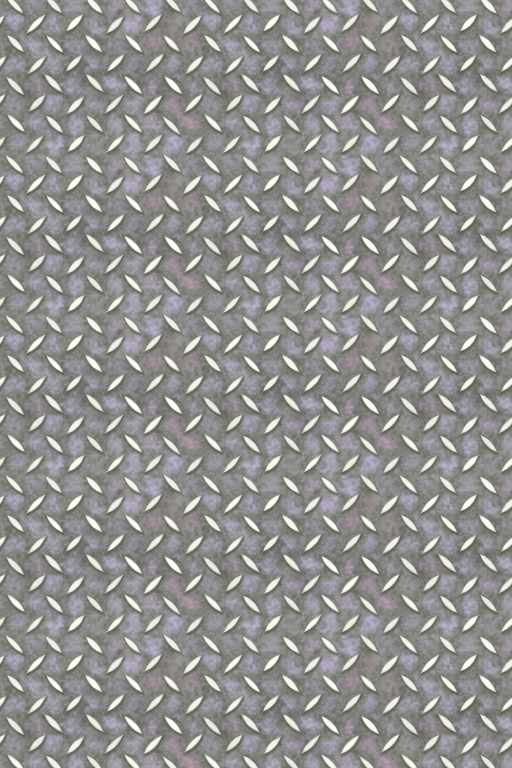
This texture is drawn by a Shadertoy shader. Its source:

```glsl
const vec2 TILE = vec2(5.0, 4.0);      // cells before the wear repeats
const float ROWS = 19.2;               // cells down the canvas
const float CELL_ASPECT = 0.985;       // cell width over height
const vec2 PHASE = vec2(0.38, 0.11);   // first tread centre from top left

const vec3 STEEL_DARK = vec3(0.41, 0.41, 0.39);
const vec3 STEEL_LIGHT = vec3(0.575, 0.58, 0.55);
const vec3 LILAC = vec3(0.71, 0.69, 0.80);
const vec3 PINK = vec3(0.70, 0.60, 0.68);
const vec3 TREAD = vec3(0.97, 0.97, 0.945);
const vec3 TREAD_EDGE = vec3(0.74, 0.74, 0.68);
const vec3 SHADOW = vec3(0.33, 0.335, 0.28);

float hash(vec2 p) {
    vec3 q = fract(p.xyx * vec3(0.1031, 0.1030, 0.0973));
    q += dot(q, q.yzx + 33.33);
    return fract((q.x + q.y) * q.z);
}

// Value noise that wraps with the wear tile
float tiledNoise(vec2 p, float freq, float seed) {
    vec2 period = TILE * freq;
    vec2 i = floor(p * freq);
    vec2 f = fract(p * freq);
    f = f * f * (3.0 - 2.0 * f);
    vec2 a = mod(i, period);
    vec2 b = mod(i + 1.0, period);
    float top = mix(hash(a + seed), hash(vec2(b.x, a.y) + seed), f.x);
    float bottom = mix(hash(vec2(a.x, b.y) + seed), hash(b + seed), f.x);
    return mix(top, bottom, f.y);
}

// Pointed lens, long along x
float lens(vec2 p, float halfLength, float halfWidth) {
    float radius = (halfLength * halfLength + halfWidth * halfWidth) / (2.0 * halfWidth);
    return length(vec2(p.x, abs(p.y) + radius - halfWidth)) - radius;
}

// Axes along and across a tread; slant is +1 or -1
vec2 alongTread(vec2 p, float slant) {
    return vec2(p.x + slant * p.y, p.y - slant * p.x) * 0.7071;
}

vec3 steel(vec2 p) {
    float grain = 0.25 * tiledNoise(p, 3.0, 3.0)
                + 0.35 * tiledNoise(p, 10.0, 17.0)
                + 0.40 * tiledNoise(p, 22.0, 41.0);
    float band = 0.5 - 0.5 * cos(6.2832 * (p.y - 2.0) / TILE.y);
    float tone = 0.5 + (grain - 0.5) * 1.5 + (band - 0.5) * 0.22;
    return mix(STEEL_DARK, STEEL_LIGHT, clamp(tone, 0.0, 1.0));
}

// Speckled stain in the gap between treads
vec3 addStain(vec3 col, vec2 p, vec2 centre) {
    vec2 id = floor(p - centre + 0.5);
    vec2 key = mod(id, TILE) + centre * 7.0;
    float ragged = tiledNoise(p, 6.0, 59.0) - 0.5;
    float speck = tiledNoise(p, 15.0, 83.0);
    float dist = length(p - centre - id) + ragged * 0.3;
    float amount = 1.0 - smoothstep(0.04, 0.38, dist);
    amount *= mix(0.35, 1.0, hash(key + 5.0)) * (0.35 + 0.95 * speck);
    vec3 tint = mix(LILAC, PINK, smoothstep(0.65, 0.9, hash(key + 29.0)));
    return mix(col, tint, clamp(amount, 0.0, 1.0));
}

// Raised tread with a dark lower side and a worn bright face
vec3 addTread(vec3 col, vec2 p, vec2 centre, float slant, float aa) {
    vec2 id = floor(p - centre + 0.5);
    vec2 key = mod(id, TILE) + slant * 11.0 + 20.0;
    vec2 jitter = (vec2(hash(key), hash(key + 13.0)) - 0.5) * 0.07;
    vec2 local = p - centre - id - jitter;
    float size = mix(0.29, 0.33, hash(key + 31.0));
    float girth = mix(0.070, 0.084, hash(key + 47.0));

    float shade = lens(alongTread(local - vec2(0.015, 0.045), slant), size, girth);
    col = mix(col, SHADOW, 0.65 * (1.0 - smoothstep(-0.02, 0.06, shade)));

    float d = lens(alongTread(local, slant), size, girth);
    float wear = tiledNoise(p, 9.0, 71.0);
    float face = 1.0 - smoothstep(-0.04, 0.0, d + 0.02 * (wear - 0.5));
    vec3 metal = mix(TREAD_EDGE, TREAD, face) * mix(0.95, 1.03, hash(key + 61.0));
    return mix(col, metal, 1.0 - smoothstep(-0.5 * aa, 0.5 * aa, d));
}

void mainImage(out vec4 fragColor, in vec2 fragCoord) {
    // Cell coordinates, y down from the top edge
    float aa = ROWS / iResolution.y;
    vec2 p = vec2(fragCoord.x / CELL_ASPECT, iResolution.y - fragCoord.y) * aa - PHASE;

    vec3 col = steel(p);
    col = addStain(col, p, vec2(0.5, 0.0));
    col = addStain(col, p, vec2(0.0, 0.5));
    col = addTread(col, p, vec2(0.0), 1.0, aa);
    col = addTread(col, p, vec2(0.53, 0.49), -1.0, aa);

    fragColor = vec4(clamp(col, 0.0, 1.0), 1.0);
}
```
